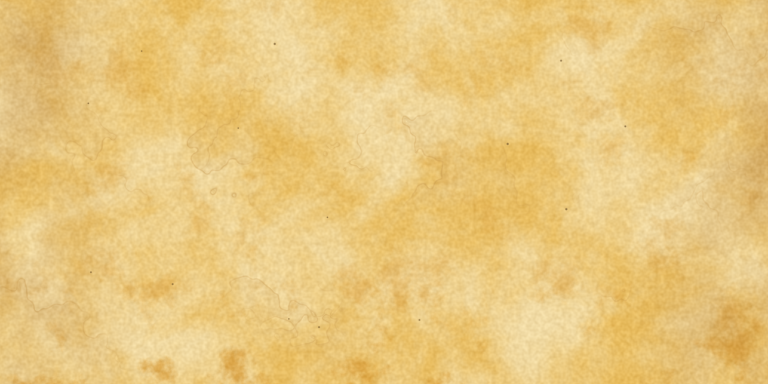
This texture is drawn by a WebGL 1 fragment shader. Its source:

```glsl
precision highp float;
// Aged parchment: cloudy cream and honey blotches, brown sides, amber stains
// along the foot, faint tide lines and cracks, paper grain and a few specks.
// Built from layered gradient noise in units of the canvas height.

uniform vec2 u_resolution;

const vec3 PALE  = vec3(0.945, 0.858, 0.645);
const vec3 HONEY = vec3(0.908, 0.735, 0.365);
const vec3 AMBER = vec3(0.845, 0.605, 0.210);
const vec3 BROWN = vec3(0.775, 0.590, 0.305);
const vec3 SPECK = vec3(0.400, 0.290, 0.140);

const float BLOTCH_SCALE    = 3.4;
const float BLOTCH_CONTRAST = 0.90;
const float BLOTCH_LEVEL    = 0.38;
const float OCTAVE_GAIN     = 0.58;
const float MOTTLE_STRENGTH = 0.20;
const float SIDE_WIDTH      = 0.40;
const float SIDE_STRENGTH   = 0.58;
const float AMBER_STRENGTH  = 0.80;
const float LINE_WIDTH      = 0.0026;
const float LINE_STRENGTH   = 0.24;
const float GRAIN_STRENGTH  = 0.056;
const float SPECK_CELL      = 0.20;
const float SPECK_CHANCE    = 0.28;
const float SPECK_RADIUS    = 0.0024;

vec2 hash2(vec2 p) {
  vec3 q = fract(p.xyx * vec3(0.1031, 0.1030, 0.0973));
  q += dot(q, q.yzx + 33.33);
  return fract((q.xx + q.yz) * q.zy);
}

vec2 gradientAt(vec2 cell) {
  float angle = 6.2832 * hash2(cell + 57.0).x;
  return vec2(cos(angle), sin(angle));
}

float gradientNoise(vec2 p) {
  vec2 i = floor(p), f = p - i;
  vec2 u = f * f * f * (f * (f * 6.0 - 15.0) + 10.0);
  vec2 e = vec2(1.0, 0.0);
  float low  = mix(dot(gradientAt(i), f), dot(gradientAt(i + e), f - e), u.x);
  float high = mix(dot(gradientAt(i + e.yx), f - e.yx),
                   dot(gradientAt(i + e.xx), f - e.xx), u.x);
  return mix(low, high, u.y);
}

float fbm(vec2 p) {
  float sum = 0.0, amplitude = 1.0;
  for (int i = 0; i < 5; i++) {
    sum += amplitude * gradientNoise(p);
    p = mat2(1.6, 1.2, -1.2, 1.6) * p + 11.7;
    amplitude *= OCTAVE_GAIN;
  }
  return sum;
}

// Signed distance to the zero contour of a noise field
float contourDistance(vec2 p, float scale) {
  vec2 shift = vec2(0.002, 0.0);
  float n = fbm(p * scale);
  vec2 slope = vec2(fbm((p + shift) * scale), fbm((p + shift.yx) * scale)) - n;
  return n * shift.x / max(length(slope), 0.0008);
}

float thinLine(float dist, float pixel) {
  return 1.0 - smoothstep(0.0, LINE_WIDTH + 0.5 * pixel, abs(dist));
}

// Sparse dark dots, at most one in each cell
float specks(vec2 p, float pixel) {
  vec2 cell = floor(p / SPECK_CELL);
  vec2 pick = hash2(cell + 301.0);
  vec2 centre = (cell + 0.1 + 0.8 * hash2(cell + 83.0)) * SPECK_CELL;
  float radius = SPECK_RADIUS * (0.6 + 0.5 * pick.y);
  float spot = 1.0 - smoothstep(radius - pixel, radius + pixel, length(p - centre));
  return spot * step(pick.x, SPECK_CHANCE);
}

void main() {
  float pixel = 1.0 / u_resolution.y;
  vec2 p = gl_FragCoord.xy * pixel;
  float aspect = u_resolution.x * pixel;

  // Cloudy base, slightly warped, warmer towards the foot
  vec2 warp = vec2(gradientNoise(p * 4.0 + 5.0), gradientNoise(p * 4.0 + 41.0));
  float blotch = fbm(p * BLOTCH_SCALE + 0.3 * warp + 19.0);
  float foot = 1.0 - smoothstep(0.0, 0.38, p.y);
  float mottle = fbm(p * 14.0 + 73.0);
  float tone = BLOTCH_LEVEL + BLOTCH_CONTRAST * blotch + 0.14 * foot;
  tone += MOTTLE_STRENGTH * mottle * (0.4 + 0.6 * smoothstep(0.2, 0.8, tone));
  vec3 color = mix(PALE, HONEY, smoothstep(-0.2, 1.1, tone));

  // Amber stains, strongest along the foot
  float stain = fbm(p * 5.5 + 127.0) + 0.3 * mottle;
  float amber = smoothstep(0.15, 0.80, stain + 0.16 * foot);
  color = mix(color, AMBER, AMBER_STRENGTH * amber * (0.38 + 0.62 * foot));

  // Brown ageing from the left and right sides
  float side = 1.0 - smoothstep(0.0, SIDE_WIDTH, min(p.x, aspect - p.x));
  float grime = side * clamp(0.45 + 0.9 * fbm(p * 3.8 + 211.0), 0.0, 1.0);
  color = mix(color, BROWN, SIDE_STRENGTH * grime);

  // Faint broken tide lines, darker on their inner side, and cracks
  float tideMask = smoothstep(0.05, 0.40, gradientNoise(p * 2.6 + 157.0));
  float crackMask = smoothstep(0.12, 0.42, gradientNoise(p * 4.0 + 93.0));
  float tide = contourDistance(p + 3.0, 2.2);
  float wash = smoothstep(-0.002, 0.002, tide) * exp(-25.0 * max(tide, 0.0));
  float crack = thinLine(contourDistance(p + 8.0, 2.8), pixel);
  float lines = max(tideMask * thinLine(tide, pixel), crackMask * crack);
  color = mix(color, BROWN, LINE_STRENGTH * lines + 0.16 * tideMask * wash);

  // Paper grain and specks
  float grain = 0.6 * gradientNoise(p * 42.0 + 31.0)
              + gradientNoise(p * 78.0) + 0.9 * gradientNoise(p * 125.0 + 9.0);
  color += GRAIN_STRENGTH * grain * vec3(0.7, 0.85, 1.0);
  color = mix(color, SPECK, 0.7 * specks(p, pixel));

  gl_FragColor = vec4(color, 1.0);
}
```
